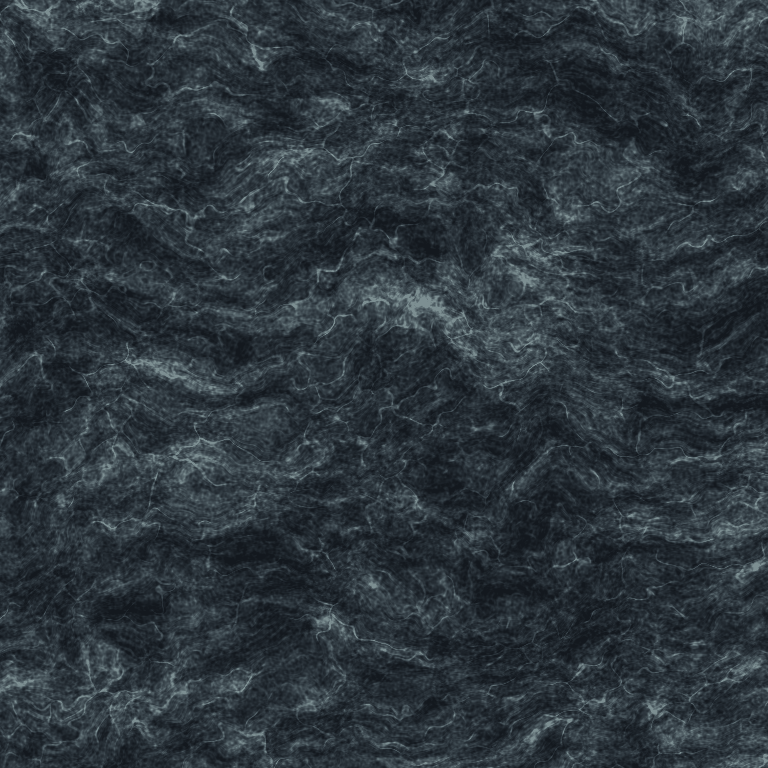
Reproduce this texture procedurally as a WebGL 1 fragment shader.

```glsl
precision highp float;
// Dark blue-green marble: mottled clouds, branching filaments, broken cracks and fine grain.

uniform vec2 u_resolution;

const vec3 MID_COLOR = vec3(0.167, 0.203, 0.231);
const vec3 TONE_SPREAD = vec3(0.37, 0.35, 0.312); // exponential contrast per channel
const float TILT = 0.3;                           // upward lean of the lower layers
const float BEND = 0.026;                         // how far the layers are warped
const vec2 CLOUD_SCALE = vec2(3.0, 6.0);
const vec2 RIDGE_SCALE = vec2(7.0, 12.0);
const vec2 STREAK_SCALE = vec2(14.0, 25.0);
const vec2 PATCH_SCALE = vec2(6.0, 12.0);
const vec2 CRACK_SCALE = vec2(10.0, 14.0);
const vec2 FINE_CRACK_SCALE = vec2(22.0, 30.0);
const float GRAIN_SCALE = 245.0;
const float CLOUD_GAIN = 0.45;
const float RIDGE_GAIN = 0.4;
const float STREAK_GAIN = 0.5;
const float GRAIN_GAIN = 0.42;
const float POCKET_GAIN = 0.55;
const float BLOOM_GAIN = 0.75;
const float VEIN_GAIN = 1.6;
const float TONE_OFFSET = -0.16;
const mat2 TURN = mat2(0.96, 0.28, -0.28, 0.96);

float hash(vec2 p) {
  return fract(sin(dot(p, vec2(127.1, 311.7))) * 43758.5453);
}

vec2 hash2(vec2 p) {
  return vec2(hash(p), hash(p + 57.3));
}

float slope(vec2 cell, vec2 f, vec2 corner) {
  return dot(2.0 * hash2(cell + corner) - 1.0, f - corner);
}

// Gradient noise with a spread of about 0.43
float noise(vec2 p) {
  vec2 cell = floor(p);
  vec2 f = fract(p);
  vec2 s = f * f * f * (f * (f * 6.0 - 15.0) + 10.0);
  float low = mix(slope(cell, f, vec2(0.0)), slope(cell, f, vec2(1.0, 0.0)), s.x);
  float high = mix(slope(cell, f, vec2(0.0, 1.0)), slope(cell, f, vec2(1.0)), s.x);
  return 2.4 * mix(low, high, s.y);
}

// Layered noise scaled to a spread of about one
float fbm(vec2 p, float roughness) {
  float sum = 0.0;
  float power = 0.0;
  float gain = 1.0;
  for (int i = 0; i < 5; i++) {
    sum += gain * noise(p);
    power += gain * gain;
    p = TURN * p * 2.03 + 11.7;
    gain *= roughness;
  }
  return 2.3 * sum / sqrt(power);
}

// Layered pale creases around dark lenses, centred with a spread of about one
float ridges(vec2 p) {
  float sum = 0.0;
  float gain = 1.0;
  for (int i = 0; i < 5; i++) {
    sum += gain * exp(-5.0 * abs(noise(p)));
    p = TURN * p * 1.9 + 5.3;
    gain *= 0.82;
  }
  return (sum - 1.11) / 0.46;
}

// Thin lines along the borders of scattered cells
float cracks(vec2 p, float width) {
  vec2 cell = floor(p);
  float nearest = 8.0;
  float second = 8.0;
  for (int y = -1; y <= 1; y++) {
    for (int x = -1; x <= 1; x++) {
      vec2 id = cell + vec2(float(x), float(y));
      float d = length(id + hash2(id) - p);
      second = min(second, max(nearest, d));
      nearest = min(nearest, d);
    }
  }
  return 1.0 - smoothstep(0.2 * width, width, second - nearest);
}

void main() {
  vec2 p = gl_FragCoord.xy / min(u_resolution.x, u_resolution.y);

  // Gently warped, tilted layers with rough small-scale displacement
  vec2 bend = 1.8 * vec2(noise(p * 3.1 + 3.1), noise(p * 3.1 + 41.9))
            + 0.7 * vec2(noise(p * 11.0 + 8.2), noise(p * 11.0 + 27.5));
  vec2 rough = vec2(noise(p * 42.0 + 2.0), noise(p * 42.0 + 71.0));
  vec2 flow = p + BEND * bend + 0.005 * rough;
  flow.y -= TILT * flow.x * (0.9 - p.y);

  // Body of the stone
  float clouds = fbm(flow * CLOUD_SCALE + 7.4, 0.65);
  float creases = ridges(flow * RIDGE_SCALE + 31.0);
  float streaks = fbm(flow * STREAK_SCALE + 23.0, 0.85);
  float mottle = fbm(flow * PATCH_SCALE + 61.0, 0.72);
  float pockets = smoothstep(0.7, 1.4, mottle);
  float blooms = smoothstep(0.7, 1.3, -mottle) * smoothstep(-0.6, 0.8, clouds);
  float grain = 1.6 * (noise(TURN * p * GRAIN_SCALE) + noise(p * GRAIN_SCALE * 0.6 + 4.7));

  // Cracks, broken into short runs by patchy masks
  float patchy = noise(flow * vec2(6.0, 9.0) + 83.0) + 0.8 * noise(p * 24.0);
  float coarse = cracks(flow * CRACK_SCALE + 0.1 * rough, 0.06) * smoothstep(0.0, 0.5, patchy);
  float fine = cracks(flow * FINE_CRACK_SCALE + 0.1 * rough + 9.0, 0.12)
             * smoothstep(0.1, 0.6, -patchy);
  float veins = max(coarse, 0.8 * fine);

  // Combined tone mapped to colour
  float tone = TONE_OFFSET + CLOUD_GAIN * clouds + RIDGE_GAIN * creases + STREAK_GAIN * streaks
             + GRAIN_GAIN * grain - POCKET_GAIN * pockets + BLOOM_GAIN * blooms
             + VEIN_GAIN * veins;
  gl_FragColor = vec4(MID_COLOR * exp(TONE_SPREAD * clamp(tone, -2.2, 2.9)), 1.0);
}
```
